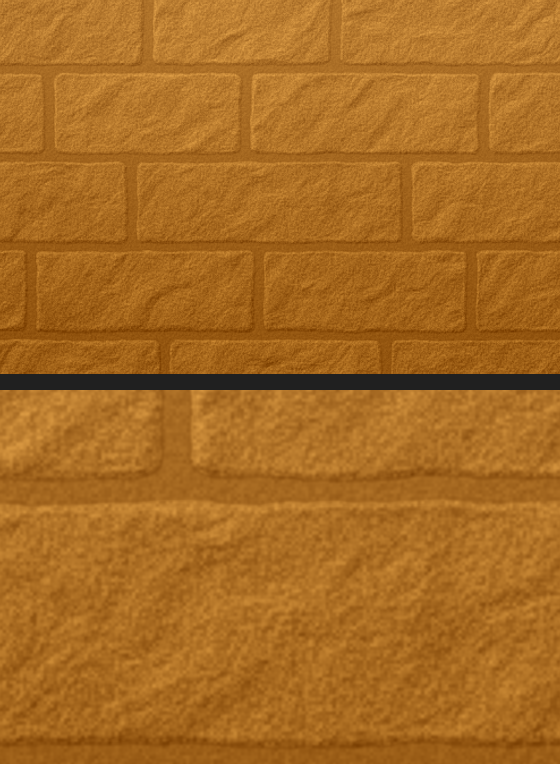
Top, the full canvas; bottom, a detail of the centre.
Reproduce this texture procedurally as a WebGL 2 fragment shader.

```glsl
#version 300 es
precision highp float;
// Sandstone block wall: five courses of rough ochre blocks with recessed mortar.
// Blocks are rounded-box distances with wobbly edges; a noise height field is
// lit from the upper left, then fine grain and a soft vertical fade are added.

uniform vec2 u_resolution;
out vec4 fragColor;

const float COURSE_HEIGHT = 0.2378;
const float COURSE_OFFSET = 0.053;
const vec2 HALF_JOINT = vec2(0.0135, 0.0115);
const vec2 LIGHT_DIR = vec2(-0.6, 0.8);
const vec3 STONE_TOP = vec3(0.725, 0.487, 0.192);
const vec3 STONE_BOTTOM = vec3(0.608, 0.362, 0.078);
const vec3 SHADE_TINT = vec3(1.0, 0.92, 0.62);

// Upright joint positions of each course, from the top, in canvas heights
const vec3 JOINTS[5] = vec3[5](
    vec3(0.396, 0.899, 1.800), vec3(0.133, 0.658, 1.295),
    vec3(0.353, 1.088, 1.800), vec3(0.084, 0.693, 1.261),
    vec3(0.443, 1.034, 1.800));

float hash(vec2 p) {
    vec3 q = fract(vec3(p.xyx) * 0.1031);
    q += dot(q, q.yzx + 33.33);
    return fract((q.x + q.y) * q.z);
}

float noise(vec2 p) {
    vec2 i = floor(p), f = fract(p);
    f = f * f * (3.0 - 2.0 * f);
    return mix(mix(hash(i), hash(i + vec2(1, 0)), f.x),
               mix(hash(i + vec2(0, 1)), hash(i + vec2(1, 1)), f.x), f.y);
}

float fbm(vec2 p) {
    float sum = 0.0, amplitude = 0.5;
    for (int i = 0; i < 4; i++) {
        sum += amplitude * noise(p);
        p = mat2(1.6, 1.2, -1.2, 1.6) * p + 17.3;
        amplitude *= 0.5;
    }
    return sum;
}

float roundedBox(vec2 p, vec2 halfSize, float radius) {
    vec2 q = abs(p) - halfSize + radius;
    return length(max(q, 0.0)) + min(max(q.x, q.y), 0.0) - radius;
}

// Signed distance to the enclosing block (x) and a random value for it (y)
vec2 block(vec2 p) {
    p += 0.006 * (vec2(noise(p * 18.0), noise(p * 18.0 + 61.0)) - 0.5);
    p += 0.003 * (vec2(noise(p * 70.0 + 9.0), noise(p * 70.0 + 83.0)) - 0.5);
    float course = clamp(floor((1.0 - p.y + COURSE_OFFSET) / COURSE_HEIGHT), 0.0, 4.0);
    vec3 joints = JOINTS[int(course)];
    float left = -0.2, right = 2.0;
    for (int i = 0; i < 3; i++) {
        if (p.x > joints[i]) left = max(left, joints[i]);
        else right = min(right, joints[i]);
    }
    vec2 center = vec2(0.5 * (left + right),
                       1.0 + COURSE_OFFSET - (course + 0.5) * COURSE_HEIGHT);
    vec2 halfSize = 0.5 * vec2(right - left, COURSE_HEIGHT) - HALF_JOINT;
    float id = hash(vec2(course * 7.0 + 3.0, floor(left * 50.0)));
    return vec2(roundedBox(p - center, halfSize, 0.013 + 0.012 * id), id);
}

// Cleft stone face: hollows and ridges drawn out along a rising diagonal
float cleftFace(vec2 p) {
    vec2 q = mat2(0.74, -0.67, 0.67, 0.74) * p * 1.0;
    q = q * vec2(11.0, 20.0) + 0.8 * noise(p * 16.0 + 40.0);
    float ridge = abs(2.0 * noise(q * 0.9 + 5.0) - 1.0);
    return 0.023 * fbm(q) + 0.005 * ridge;
}

// Low, narrow shoulder at the block edge, with the cleft face inside it
float wallHeight(vec2 p) {
    float d = block(p).x;
    float shoulder = 0.0055 * smoothstep(0.002, -0.007, d);
    float inside = smoothstep(0.0, -0.016, d);
    return shoulder + inside * (cleftFace(p) - 0.012);
}

// Positive where the surface tilts towards the light
float slopeLight(vec2 p, float stepSize) {
    vec2 e = LIGHT_DIR * stepSize;
    return (wallHeight(p - e) - wallHeight(p + e)) / (2.0 * stepSize);
}

// Sandy grain: speckle plus tiny bumps lit from the same side
float grain(vec2 p) {
    vec2 e = LIGHT_DIR * 0.002;
    float bumps = noise((p - e) * 190.0) - noise((p + e) * 190.0);
    return 0.55 * bumps + 0.7 * (noise(p * 330.0 + 31.0) - 0.5);
}

void main() {
    vec2 p = gl_FragCoord.xy / u_resolution.y;
    float pixel = 1.0 / u_resolution.y;
    vec2 stone = block(p);
    float face = smoothstep(0.001 + pixel, -0.001 - pixel, stone.x);

    // Wall colour fading from pale at the top to deep ochre below
    vec3 color = mix(STONE_BOTTOM, STONE_TOP, smoothstep(-0.1, 1.1, p.y));
    float across = p.x * u_resolution.y / u_resolution.x - 0.5;
    float shade = 0.016 - 0.07 * across * across;

    // Block tone, mottling, relief and grain
    shade += face * (0.03 * (stone.y - 0.5) + 0.06 * (fbm(p * 7.0) - 0.47));
    shade += 0.13 * clamp(slopeLight(p, 0.0025), -0.8, 0.5);
    shade += mix(0.075, 0.14, face) * grain(p);

    // Recessed mortar and the thin contact shadow around each block
    shade -= 0.05 * (1.0 - face);
    shade -= 0.03 * (1.0 - smoothstep(0.0, 0.004, abs(stone.x - 0.001)));

    fragColor = vec4(clamp(color + shade * SHADE_TINT, 0.0, 1.0), 1.0);
}
```
